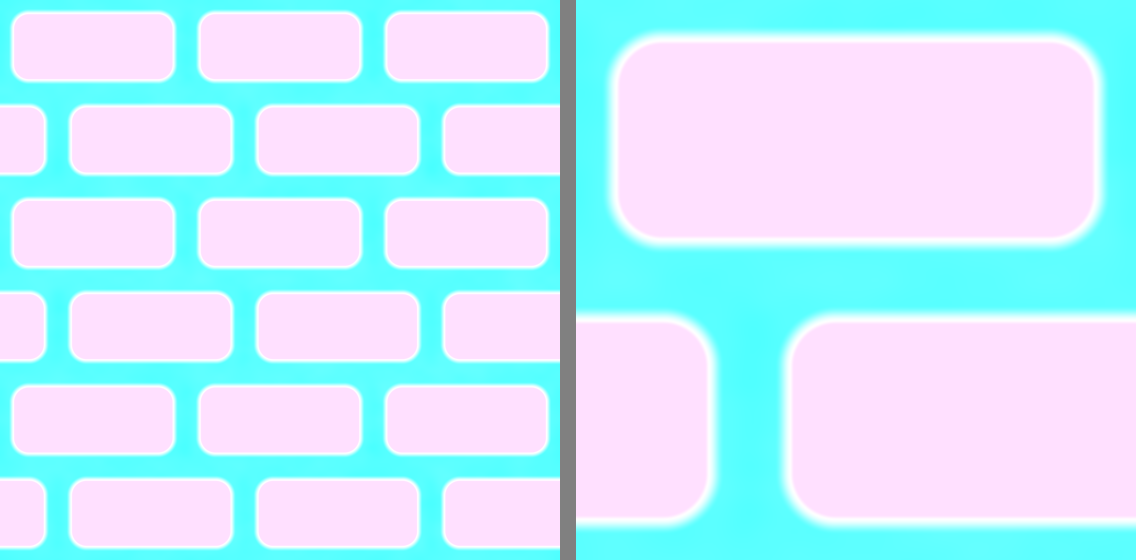
Left, the full canvas; right, a detail of the centre.
This pattern is drawn by a three.js fragment shader. Its source:

```glsl
// Staggered pink rounded bricks with glowing white rims on cloudy cyan mortar.
varying vec2 vUv;

// Layout, in units of the canvas
const vec2 REPEATS = vec2(3.0, 6.0);
const float ROW_SHIFT = 0.31;            // fraction of a brick cell
const vec2 BRICK_HALF = vec2(0.1439, 0.0605);
const float CORNER_RADIUS = 0.0286;

// Rim: distances from the brick outline, negative inside
const vec2 RIM_INNER = vec2(-0.0039, -0.0010);
const vec2 RIM_GLOW = vec2(-0.0020, 0.0078);

// Colours
const vec3 BRICK_COLOR = vec3(1.0, 0.88, 1.0);
const vec3 RIM_COLOR = vec3(1.0);
const vec3 MORTAR_COLOR = vec3(0.355, 1.0, 1.0);
const float CLOUD_STRENGTH = 0.10;
const float JOINT_DEPTH = 0.04;
const vec2 CLOUD_CELLS = vec2(14.0, 20.0);

float hash(vec2 p) {
  return fract(sin(dot(p, vec2(127.1, 311.7))) * 43758.5453);
}

// Value noise that wraps after a whole number of cells
float wrappedNoise(vec2 uv, vec2 cells) {
  vec2 p = uv * cells;
  vec2 i = floor(p);
  vec2 f = fract(p);
  f = f * f * (3.0 - 2.0 * f);
  vec2 a = mod(i, cells);
  vec2 b = mod(i + 1.0, cells);
  return mix(mix(hash(a), hash(vec2(b.x, a.y)), f.x),
             mix(hash(vec2(a.x, b.y)), hash(b), f.x), f.y);
}

float clouds(vec2 uv) {
  float sum = 0.0;
  float weight = 0.5;
  vec2 cells = CLOUD_CELLS;
  for (int octave = 0; octave < 3; octave++) {
    sum += weight * wrappedNoise(uv, cells);
    cells *= 2.0;
    weight *= 0.5;
  }
  return sum / 0.875;
}

float roundedBox(vec2 p, vec2 halfSize, float radius) {
  vec2 q = abs(p) - halfSize + radius;
  return length(max(q, 0.0)) + min(max(q.x, q.y), 0.0) - radius;
}

void main() {
  // Brick cell, with every other row shifted
  vec2 grid = vUv * REPEATS;
  grid.x -= ROW_SHIFT * (1.0 - mod(floor(grid.y), 2.0));
  vec2 p = (fract(grid) - 0.5) / REPEATS;
  float d = roundedBox(p, BRICK_HALF, CORNER_RADIUS);

  // Mortar, slightly deeper in the upright joints
  vec2 cellHalf = 0.5 / REPEATS;
  float joint = smoothstep(BRICK_HALF.x, cellHalf.x, abs(p.x))
              * (1.0 - smoothstep(0.8 * BRICK_HALF.y, cellHalf.y, abs(p.y)));
  vec3 mortar = MORTAR_COLOR;
  mortar.r += CLOUD_STRENGTH * (clouds(vUv) - 0.5) - JOINT_DEPTH * joint;

  // Brick face, white rim, then the glow fading into the mortar
  vec3 color = mix(BRICK_COLOR, RIM_COLOR, smoothstep(RIM_INNER.x, RIM_INNER.y, d));
  color = mix(color, mortar, smoothstep(RIM_GLOW.x, RIM_GLOW.y, d));
  gl_FragColor = vec4(color, 1.0);
}
```
